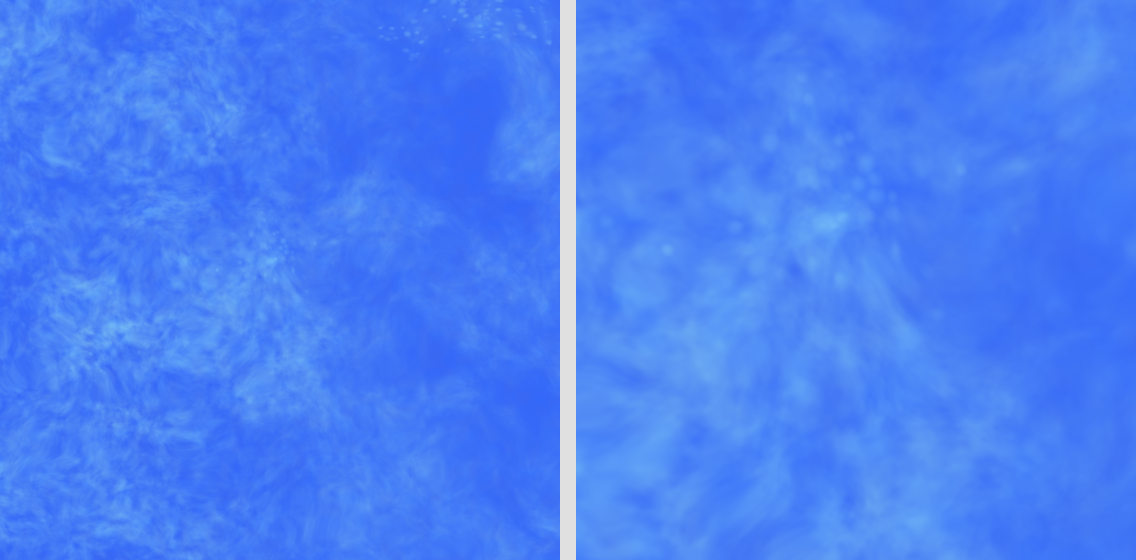
Left: the whole. Right: its middle third, enlarged.
This texture is drawn by a Shadertoy shader. Its source:

```glsl
// Mottled azure pigment wash with diagonal veils, fine grain and pale flecks.

const vec3 DEEP_BLUE = vec3(0.208, 0.402, 0.965);
const vec3 PALE_BLUE = vec3(0.405, 0.662, 0.958);

float hash(vec2 p) {
    vec3 q = fract(p.xyx * 0.1031);
    q += dot(q, q.yzx + 33.33);
    return fract((q.x + q.y) * q.z);
}

float valueNoise(vec2 p) {
    vec2 cell = floor(p);
    vec2 f = fract(p);
    f = f * f * (3.0 - 2.0 * f);
    float low = mix(hash(cell), hash(cell + vec2(1, 0)), f.x);
    float high = mix(hash(cell + vec2(0, 1)), hash(cell + vec2(1, 1)), f.x);
    return mix(low, high, f.y);
}

// Layered noise, centred on zero.
float layers(vec2 p, int octaves) {
    float sum = 0.0, weight = 0.5, total = 0.0;
    for (int i = 0; i < octaves; i++) {
        sum += weight * (valueNoise(p) - 0.5);
        total += weight;
        weight *= 0.5;
        p = mat2(0.8, 0.6, -0.6, 0.8) * p * 2.03 + 17.3;
    }
    return sum / total;
}

// Cellular dots of random size and strength; density is the share of cells filled.
float flecks(vec2 p, float density) {
    vec2 home = floor(p);
    float brightest = 0.0;
    for (int y = -1; y <= 1; y++) {
        for (int x = -1; x <= 1; x++) {
            vec2 cell = home + vec2(x, y);
            vec2 centre = cell + vec2(hash(cell + 5.1), hash(cell + 71.7));
            float radius = mix(0.35, 0.8, hash(cell + 31.3));
            float present = smoothstep(0.0, 0.15, density - hash(cell + 113.9));
            float dot01 = 1.0 - smoothstep(0.15, 1.0, length(p - centre) / radius);
            brightest = max(brightest, dot01 * present * mix(0.4, 1.0, hash(cell + 47.0)));
        }
    }
    return brightest;
}

// Soft oval with a value of one at its centre.
float glow(vec2 p, vec2 centre, vec2 radius) {
    vec2 d = (p - centre) / radius;
    return exp(-dot(d, d));
}

void mainImage(out vec4 fragColor, in vec2 fragCoord) {
    vec2 uv = fragCoord / iResolution.xy;
    vec2 warp = vec2(layers(uv * 7.0 + 3.0, 3), layers(uv * 7.0 + 41.0, 3));
    vec2 p = uv + 0.12 * warp;

    // Broad clouds on the left become slanting veils on the right.
    vec2 slant = vec2(dot(p, vec2(0.62, -0.78)), dot(p, vec2(0.78, 0.62)));
    float clouds = layers(p * vec2(4.5, 6.5) + 9.0, 5);
    float veils = layers(slant * vec2(3.5, 9.0) + 23.0, 5);
    float broad = mix(clouds, veils, smoothstep(0.3, 0.7, uv.x));

    // Regions where the wash is thin and light.
    float lowerLeft = glow(p, vec2(0.13, 0.35), vec2(0.28, 0.17));
    float upperLeft = glow(p, vec2(0.36, 0.81), vec2(0.22, 0.11));
    float middle = glow(p, vec2(0.48, 0.56), vec2(0.09, 0.06));
    float belowMiddle = glow(p, vec2(0.54, 0.38), vec2(0.08, 0.07));
    float corner = glow(p, vec2(0.04, 0.06), vec2(0.12, 0.09));
    float topRight = glow(p, vec2(0.87, 0.96), vec2(0.2, 0.055));
    float light = 0.28 * lowerLeft + 0.16 * upperLeft + 0.14 * middle
                + 0.18 * belowMiddle + 0.2 * corner + 0.08 * topRight;

    // Mid-size mottling and grain, roughest in the light areas.
    float mottle = layers(p * 15.0 + 61.0, 5);
    float grain = layers(uv * 62.0 + 5.0 * warp, 3);
    float roughness = mix(0.75, 0.3, smoothstep(0.25, 0.75, uv.x));
    roughness += 0.9 * light + 0.8 * clamp(broad + mottle, -0.15, 0.25);

    // Round flecks in the middle, flat dashes at the top right.
    float patchy = 0.8 + 2.5 * mottle;
    float roundDensity = patchy * (0.65 * middle + 0.22 * upperLeft + 0.18 * lowerLeft);
    float dashDensity = patchy * 0.85 * topRight;
    float pale = 0.32 * flecks(uv * 75.0 + 2.0 * warp, roundDensity)
               + 0.48 * flecks(uv * vec2(60.0, 100.0) + 3.0 * warp, dashDensity);

    float tone = 0.225 + light + 0.95 * broad + 0.6 * mottle + roughness * grain + pale;
    tone = 0.5 * (tone + sqrt(tone * tone + 0.01));

    vec3 colour = mix(DEEP_BLUE, PALE_BLUE, min(tone, 1.3));
    colour += vec3(0.03, 0.0, -0.03) * layers(uv * 45.0 + 87.0, 2);
    fragColor = vec4(colour, 1.0);
}
```
